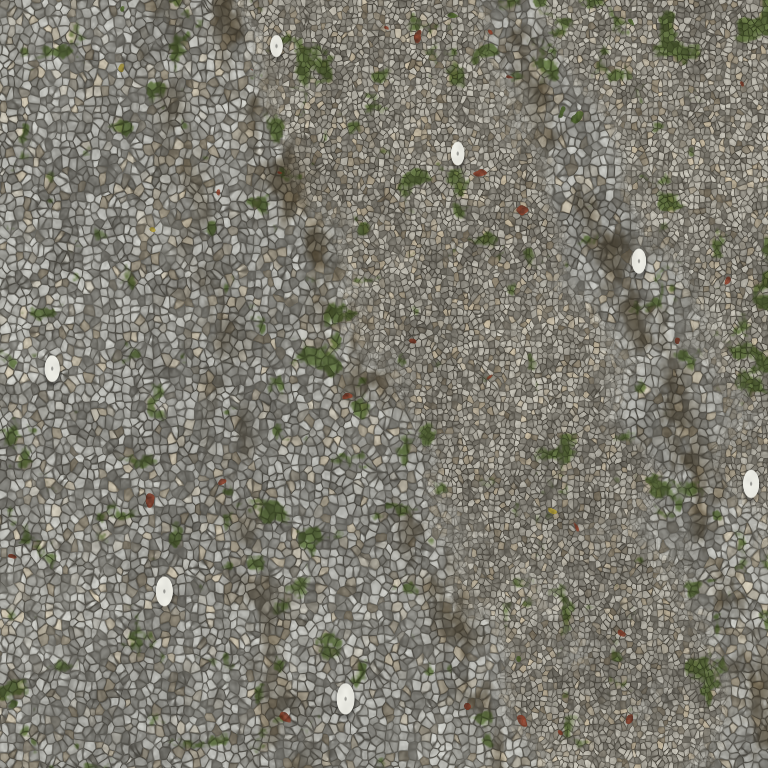
A three.js fragment shader for this texture:

```glsl
varying vec2 vUv;

const vec3 GAP = vec3(0.23, 0.22, 0.195);
const vec3 PALE = vec3(0.79, 0.79, 0.77);
const vec3 DIRT = vec3(0.27, 0.24, 0.18);
const vec3 MOSS = vec3(0.25, 0.33, 0.13);
const vec3 RUST = vec3(0.45, 0.20, 0.13);
const vec3 OCHRE = vec3(0.60, 0.53, 0.18);
const vec3 DISC = vec3(0.92, 0.92, 0.89);
const vec2 COARSE_CELLS = vec2(100.0, 88.0);
const vec2 FINE_CELLS = vec2(146.0, 126.0);
const float GAP_WIDTH = 0.34;
const float EDGE = 0.0012;
const int LEAVES = 34;
const int DISCS = 7;

vec2 hash2(vec2 p) {
  vec3 q = fract(p.xyx * vec3(0.1031, 0.1030, 0.0973));
  q += dot(q, q.yzx + 33.33);
  return fract((q.xx + q.yz) * q.zy);
}

float noise(vec2 p) {
  vec2 i = floor(p), f = fract(p);
  f = f * f * (3.0 - 2.0 * f);
  float low = mix(hash2(i).x, hash2(i + vec2(1.0, 0.0)).x, f.x);
  float high = mix(hash2(i + vec2(0.0, 1.0)).x, hash2(i + 1.0).x, f.x);
  return mix(low, high, f.y);
}

float fbm(vec2 p) {
  float sum = 0.0, gain = 0.53;
  for (int i = 0; i < 4; i++) {
    sum += gain * noise(p);
    p = p * 2.03 + 17.3;
    gain *= 0.5;
  }
  return sum;
}

// Cellular pebbles: each has its own tone, tint and dark rim
vec3 gravel(vec2 p) {
  p += 0.45 * (vec2(noise(p * 0.8), noise(p * 0.8 + 41.0)) - 0.5);
  vec2 cell = floor(p), id = cell;
  float nearest = 9.0, second = 9.0;
  for (int y = -1; y <= 1; y++) {
    for (int x = -1; x <= 1; x++) {
      vec2 c = cell + vec2(float(x), float(y));
      float d = length(c + 0.08 + 0.84 * hash2(c) - p);
      if (d < nearest) {
        second = nearest;
        nearest = d;
        id = c;
      } else {
        second = min(second, d);
      }
    }
  }
  vec2 h = hash2(id + 71.0);
  float body = smoothstep(-0.04, GAP_WIDTH, second - nearest);
  float tone = mix(0.40, 0.97, h.x) - 0.16 * nearest + 0.16 * (noise(p * 2.7) - 0.5);
  float depth = mix(0.06, 0.3, noise(p * 0.6 + 9.0));
  vec3 stone = mix(GAP, PALE, mix(depth, tone, body));
  return stone * mix(vec3(1.0), vec3(1.04, 0.99, 0.91), smoothstep(0.75, 1.0, h.y));
}

// Falloff across a worn track
float band(float offset, float width) {
  return exp(-offset * offset / (width * width));
}

void main() {
  vec2 uv = vUv;
  float down = 1.0 - uv.y;
  float wobble = 0.05 * (fbm(uv * 7.0) - 0.5);
  float leftTrack = uv.x - 0.28 - 0.38 * down + wobble;
  float rightTrack = uv.x - 0.66 - 0.43 * down + 0.07 * down * down + wobble;
  float faintTrack = uv.x - 0.20 - 0.18 * down - wobble;

  // Coarse and fine gravel zones
  float fine = smoothstep(-0.06, 0.1, leftTrack) * (1.0 - 0.8 * band(rightTrack, 0.07));
  fine = smoothstep(0.35, 0.75, fine * (0.75 + 0.25 * uv.y) + 0.7 * (fbm(uv * 13.0) - 0.5));
  vec3 color = mix(gravel(uv * COARSE_CELLS), gravel(uv * FINE_CELLS + 300.0), fine);
  color *= mix(vec3(1.03, 1.035, 1.035), vec3(0.99, 0.975, 0.945), fine);
  color *= 0.9 + 0.2 * fbm(uv * 9.0 + 5.0);

  // Dirt and moss gathered along the tracks
  float wear = band(leftTrack, 0.03) + band(rightTrack, 0.035) + 0.6 * band(faintTrack, 0.03);
  float patches = smoothstep(0.42, 0.72, fbm(uv * vec2(34.0, 22.0)));
  color = mix(color, DIRT * (0.5 + color), 0.75 * min(wear, 1.0) * patches);
  float weeds = smoothstep(0.69, 0.8, fbm(uv * 30.0 + 60.0) + 0.09 * uv.x * uv.y);
  color = mix(color, MOSS * (0.45 + color), 0.75 * weeds);

  // Scattered ragged leaves
  for (int i = 0; i < LEAVES; i++) {
    vec2 seed = vec2(float(i), 13.0);
    vec2 h = hash2(seed + 90.0);
    vec2 d = uv - hash2(seed);
    float angle = 6.283 * h.x;
    d = mat2(cos(angle), -sin(angle), sin(angle), cos(angle)) * d;
    float size = mix(0.003, 0.0095, h.y * h.y);
    float shape = length(d * vec2(1.0, 1.7)) + 0.007 * (noise(uv * 150.0) - 0.5);
    vec3 leaf = mix(RUST, h.x > 0.55 ? MOSS : OCHRE, step(0.62, fract(h.y * 7.0)));
    leaf *= 0.7 + 0.6 * noise(uv * 210.0);
    color = mix(color, leaf, 0.85 * (1.0 - smoothstep(size - EDGE, size + EDGE, shape)));
  }

  // Pale upright oval discs with a small central hole
  for (int i = 0; i < DISCS; i++) {
    vec2 center = fract(vec2(0.36, 0.94) + float(i) * vec2(0.618, 0.43));
    vec2 d = (uv - center) * vec2(1.75, 1.0);
    float radius = mix(0.021, 0.014, center.y);
    float r = length(d);
    color *= 1.0 - 0.3 * (1.0 - smoothstep(radius, radius * 1.35, length(d + vec2(0.0, 0.003))));
    vec3 face = DISC * (0.96 + 0.06 * noise(uv * 120.0));
    face *= 1.0 - 0.35 * (1.0 - smoothstep(0.001, 0.004, r));
    color = mix(color, face, 1.0 - smoothstep(radius - EDGE, radius + EDGE, r));
  }

  gl_FragColor = vec4(color, 1.0);
}
```
